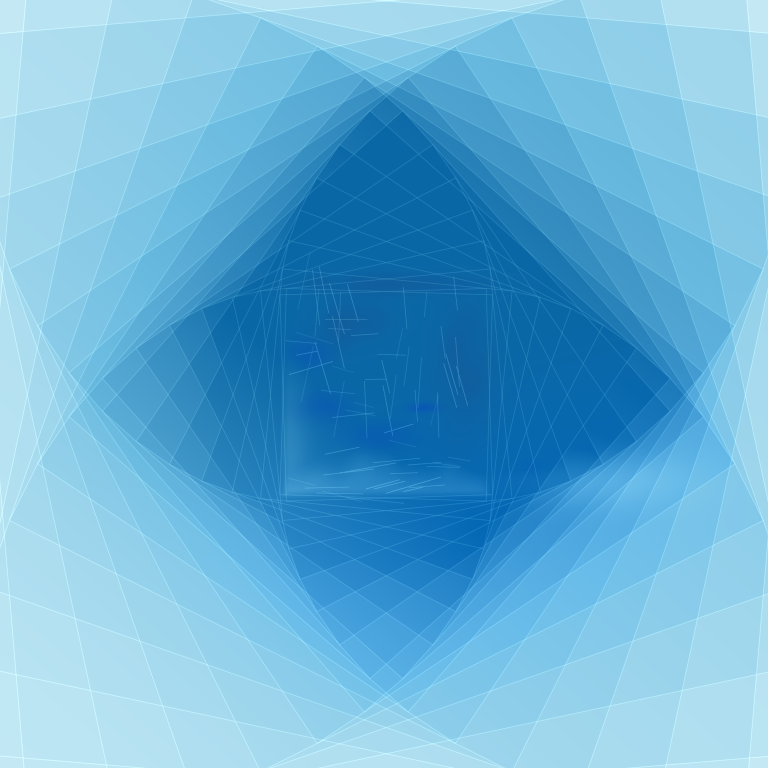
A Shadertoy shader for this background:

```glsl
vec2 hash2(float n) {
    vec3 v = fract(vec3(n) * vec3(0.1031, 0.1030, 0.0973));
    v += dot(v, v.yzx + 33.33);
    return fract((v.xx + v.yz) * v.zy);
}

float valueNoise(vec2 p) {
    vec2 cell = floor(p), f = fract(p);
    f = f * f * (3.0 - 2.0 * f);
    float n = cell.x + cell.y * 57.0 + 100.0;
    return mix(mix(hash2(n).x, hash2(n + 1.0).x, f.x),
               mix(hash2(n + 57.0).x, hash2(n + 58.0).x, f.x), f.y);
}

float segmentDistance(vec2 p, vec2 a, vec2 along) {
    p -= a;
    return length(p - along * clamp(dot(p, along) / dot(along, along), 0.0, 1.0));
}

float softSpot(vec2 p, vec2 center, vec2 radius) {
    vec2 q = (p - center) / radius;
    return exp(-dot(q, q));
}

// Nested turning squares: x counts the layers, y gathers their outlines
vec2 twistedSquares(vec2 p, float pixel) {
    vec2 total = vec2(0.0);
    for (int k = 0; k < 13; k++) {
        float angle = 0.084 + 0.1265 * float(k);
        float halfSide = 0.55 * exp(-0.88 * angle);
        float c = cos(angle), s = sin(angle);
        vec2 q = abs(vec2(c * p.x + s * p.y, c * p.y - s * p.x));
        float d = max(q.x, q.y) - halfSide;
        total.x += clamp(0.5 - d / pixel, 0.0, 1.0);
        total.y += 1.0 - smoothstep(0.0, max(0.0013, pixel), abs(d));
    }
    return total;
}

// Fine broken strokes in the middle
float centerStrokes(vec2 uv, float pixel) {
    float strokes = 0.0;
    for (int i = 0; i < 64; i++) {
        vec2 place = hash2(float(i) + 3.0);
        vec2 shape = hash2(float(i) + 91.0);
        vec2 start = vec2(0.37, 0.35) + vec2(0.24, 0.25) * place;
        bool steep = place.y > 0.22 && shape.x + place.x > 0.85;
        float angle = (steep ? 1.6 : 0.0) + 0.6 * (shape.y - 0.5);
        vec2 along = (0.025 + 0.05 * shape.x) * vec2(cos(angle), sin(angle));
        float d = segmentDistance(uv, start, along);
        strokes += (1.0 - smoothstep(0.0, max(0.0011, pixel), d)) * (0.4 + 0.6 * shape.y);
    }
    return min(strokes, 1.0);
}

void mainImage(out vec4 fragColor, in vec2 fragCoord) {
    vec2 uv = fragCoord / iResolution.xy;
    float pixel = 1.0 / min(iResolution.x, iResolution.y);
    vec2 p = uv - vec2(0.503, 0.486);

    // Two opposite twists cross to form the lenses
    vec2 layers = twistedSquares(p, pixel) + twistedSquares(vec2(-p.x, p.y), pixel);
    float depth = min(layers.x, 18.0) * (1.0 + 0.65 * p.x + 0.75 * p.y);

    // Pale pools under the center and along the lower right
    vec2 box = abs(p - vec2(0.0, 0.003));
    float inside = 1.0 - smoothstep(0.125, 0.14, max(box.x, box.y));
    float grain = valueNoise(uv * vec2(34.0, 22.0));
    float floorLine = 0.395 + 0.025 * (grain - 0.5) - 1.5 * p.x * p.x;
    float pool = inside * (1.0 - smoothstep(floorLine - 0.025, floorLine + 0.02, uv.y));
    depth -= 2.5 * pool + 3.0 * softSpot(uv, vec2(0.76, 0.375), vec2(0.13, 0.035));
    depth -= 2.0 * inside * softSpot(uv, vec2(0.375, 0.42), vec2(0.025, 0.09));

    // Color ramp from the rim to the core
    vec3 color = mix(vec3(0.77, 0.915, 0.96), vec3(0.42, 0.735, 0.88),
                     clamp(depth / 8.0, 0.0, 1.0));
    color = mix(color, vec3(0.04, 0.405, 0.65), clamp((depth - 8.0) / 9.0, 0.0, 1.0));
    float lowerGlow = smoothstep(0.05, -0.25, p.y - 0.3 * p.x);
    color += vec3(-0.02, 0.005, 0.06) * lowerGlow * smoothstep(3.0, 12.0, depth);

    // Blue stains in the core
    float stain = 0.8 * softSpot(uv, vec2(0.400, 0.540), vec2(0.028, 0.018));
    stain += 0.6 * softSpot(uv, vec2(0.420, 0.470), vec2(0.035, 0.020));
    stain += 1.2 * softSpot(uv, vec2(0.553, 0.469), vec2(0.020, 0.006));
    stain += 0.6 * softSpot(uv, vec2(0.500, 0.432), vec2(0.050, 0.018));
    stain += 0.3 * softSpot(uv, vec2(0.690, 0.393), vec2(0.015, 0.010));
    color = mix(color, vec3(0.03, 0.34, 0.71), clamp(stain * (0.5 + 0.6 * grain), 0.0, 1.0));
    float shadow = softSpot(uv, vec2(0.455, 0.575), vec2(0.050, 0.030))
                 + softSpot(uv, vec2(0.605, 0.515), vec2(0.035, 0.080))
                 + softSpot(uv, vec2(0.500, 0.630), vec2(0.130, 0.014));
    color = mix(color, vec3(0.07, 0.36, 0.61), clamp(0.7 * shadow * (0.4 + grain), 0.0, 0.8));

    // Light outlines and strokes
    color += vec3(0.07, 0.07, 0.05) * min(layers.y, 1.5);
    color += vec3(0.12, 0.12, 0.09) * centerStrokes(uv, pixel);
    fragColor = vec4(clamp(color, 0.0, 1.0), 1.0);
}
```
